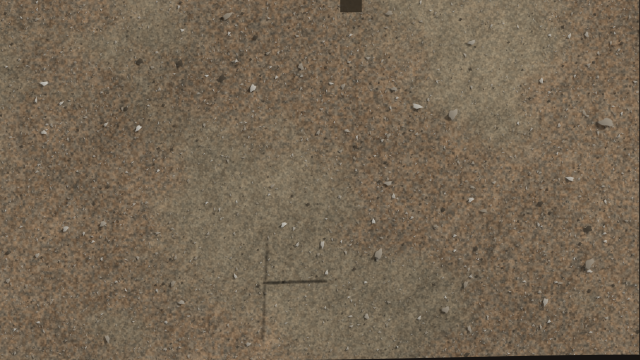
Give the GLSL for this texture, as a WebGL 2 fragment shader.

```glsl
#version 300 es
precision highp float;

uniform vec2 u_resolution;
out vec4 fragColor;

vec3 hash3(vec2 cell, float seed) {
  vec3 h = fract(vec3(cell.xyx + seed) * vec3(0.1031, 0.1030, 0.0973));
  h += dot(h, h.yxz + 33.33);
  return fract((h.xxy + h.yzz) * h.zyx);
}

float valueNoise(vec2 p, float seed) {
  vec2 cell = floor(p), f = fract(p);
  f = f * f * (3.0 - 2.0 * f);
  float low = mix(hash3(cell, seed).x, hash3(cell + vec2(1, 0), seed).x, f.x);
  float high = mix(hash3(cell + vec2(0, 1), seed).x, hash3(cell + 1.0, seed).x, f.x);
  return mix(low, high, f.y);
}

float fbm(vec2 p, float seed) {
  float sum = 0.0, weight = 0.5;
  for (int i = 0; i < 4; i++) {
    sum += weight * valueNoise(p, seed + float(i) * 7.3);
    p = mat2(1.6, 1.2, -1.2, 1.6) * p;
    weight *= 0.5;
  }
  return sum / 0.9375;
}

vec2 rotate(vec2 p, float angle) {
  float c = cos(angle), s = sin(angle);
  return vec2(c * p.x + s * p.y, c * p.y - s * p.x);
}

// Signed distance to a rounded, slightly angular chip
float chipDistance(vec2 p, float angle, float radius, float stretch, float phase) {
  vec2 q = rotate(p, angle) * vec2(1.0, stretch);
  float bearing = atan(q.y, q.x + 1e-5);
  float wobble = 0.16 * cos(3.0 * bearing + phase) + 0.08 * cos(5.0 * bearing - phase);
  return (length(q) * (1.0 + wobble) - radius) / stretch;
}

float segmentDistance(vec2 p, vec2 a, vec2 b) {
  vec2 along = b - a;
  return length(p - a - along * clamp(dot(p - a, along) / dot(along, along), 0.0, 1.0));
}

float boxDistance(vec2 p, vec2 centre, vec2 halfSize) {
  vec2 d = abs(p - centre) - halfSize;
  return length(max(d, 0.0)) + min(max(d.x, d.y), 0.0);
}

float cover(float dist, float blur) {
  return 1.0 - smoothstep(-blur, blur, dist);
}

// One chip per occupied cell, each with a shadow to the lower left
vec3 scatterChips(vec3 ground, vec2 p, float freq, float density, float size,
                  float contrast, float blur, float seed) {
  vec2 scaled = p * freq, home = floor(scaled);
  float shade = 0.0, alpha = 0.0;
  vec3 chip = ground;
  for (int y = -1; y <= 1; y++) {
    for (int x = -1; x <= 1; x++) {
      vec2 cell = home + vec2(x, y);
      vec3 pick = hash3(cell, seed), place = hash3(cell, seed + 41.7);
      if (pick.x > density) continue;
      vec2 d = (scaled - cell - 0.15 - 0.7 * place.xy) / freq;
      float radius = size * mix(0.45, 1.0, pick.y * pick.y);
      float angle = 0.9 + 2.4 * (place.z - 0.5);
      float stretch = 1.15 + 0.9 * pick.z;
      float body = cover(chipDistance(d, angle, radius, stretch, 6.28 * pick.y), blur);
      vec2 shadowOffset = d + radius * vec2(0.6, 0.45);
      float shadow = chipDistance(shadowOffset, angle, radius, stretch, 2.0);
      shade = max(shade, cover(shadow, blur * 1.3));
      vec3 pale = mix(vec3(0.54, 0.50, 0.44), vec3(0.74, 0.73, 0.70), min(place.x * place.y * 1.6, 1.0));
      vec3 tint = pick.z < 0.17 ? vec3(0.27, 0.24, 0.20) : pale;
      tint *= 1.0 + 0.12 * clamp(dot(d, vec2(0.8, 0.6)) / radius, -1.0, 1.0);
      chip = body > alpha ? tint : chip;
      alpha = max(alpha, body);
    }
  }
  ground *= 1.0 - 0.42 * contrast * shade;
  return mix(ground, chip, alpha * contrast);
}

vec3 sandColour(vec2 p, float coarse) {
  vec3 smoothSand = vec3(0.485, 0.437, 0.358), gritty = vec3(0.468, 0.400, 0.322);
  float dune = fbm(rotate(p, 0.6) * vec2(1.8, 3.0), 3.0) - 0.5;
  float ridge = valueNoise(rotate(p, 1.0) * vec2(22.0, 62.0), 11.0) - 0.5;
  float grain = valueNoise(p * 150.0, 17.0) - 0.5;
  float speck = valueNoise(rotate(p, 0.5) * 250.0, 23.0) - 0.5;
  float warmth = valueNoise(p * 120.0, 29.0) - 0.5;
  float tone = 1.0 + 0.34 * dune + 0.13 * ridge + mix(0.22, 0.36, coarse) * grain + 0.22 * speck;
  vec3 sand = mix(smoothSand, gritty, coarse) * tone;
  return sand + warmth * mix(0.02, 0.06, coarse) * vec3(1.0, 0.1, -0.5);
}

void main() {
  vec2 p = gl_FragCoord.xy / u_resolution.y;
  float right = u_resolution.x / u_resolution.y;
  float blur = max(0.0018, 0.7 / u_resolution.y);
  float coarse = smoothstep(0.38, 0.62, fbm(rotate(p, -0.4) * vec2(2.2, 3.4), 51.0));
  // Sand, then grit and shells from small to large
  vec3 colour = sandColour(p, coarse);
  colour = scatterChips(colour, p, 95.0, mix(0.12, 0.30, coarse), 0.0032, 0.55, blur, 61.0);
  colour = scatterChips(colour, p, 45.0, mix(0.14, 0.24, coarse), 0.0050, 0.80, blur, 73.0);
  colour = scatterChips(colour, p, 15.0, 0.24, 0.0100, 0.92, blur, 87.0);
  colour = scatterChips(colour, p, 5.0, 0.17, 0.0220, 0.95, blur, 95.0);
  // Shadows of a thin post, its crossbar and a small block
  float post = segmentDistance(p, vec2(0.730, 0.06), vec2(0.742, 0.32)) - 0.004;
  float bar = segmentDistance(p, vec2(0.735, 0.214), vec2(0.905, 0.219)) - 0.004;
  float block = boxDistance(p, vec2(0.975, 0.99), vec2(0.030, 0.024));
  colour *= 1.0 - max(0.28 * cover(post, 0.005), 0.45 * cover(bar, 0.004));
  colour = mix(colour, vec3(0.20, 0.17, 0.13), 0.9 * cover(block, blur));
  // Dark wedge below and thin right border
  float wedge = cover(p.y - 0.015 * smoothstep(0.75, right, p.x), blur) * smoothstep(0.75, 1.0, p.x);
  float border = max(wedge, cover(right - p.x - 0.002, blur));
  fragColor = vec4(clamp(mix(colour, vec3(0.09, 0.08, 0.07), border), 0.0, 1.0), 1.0);
}
```
